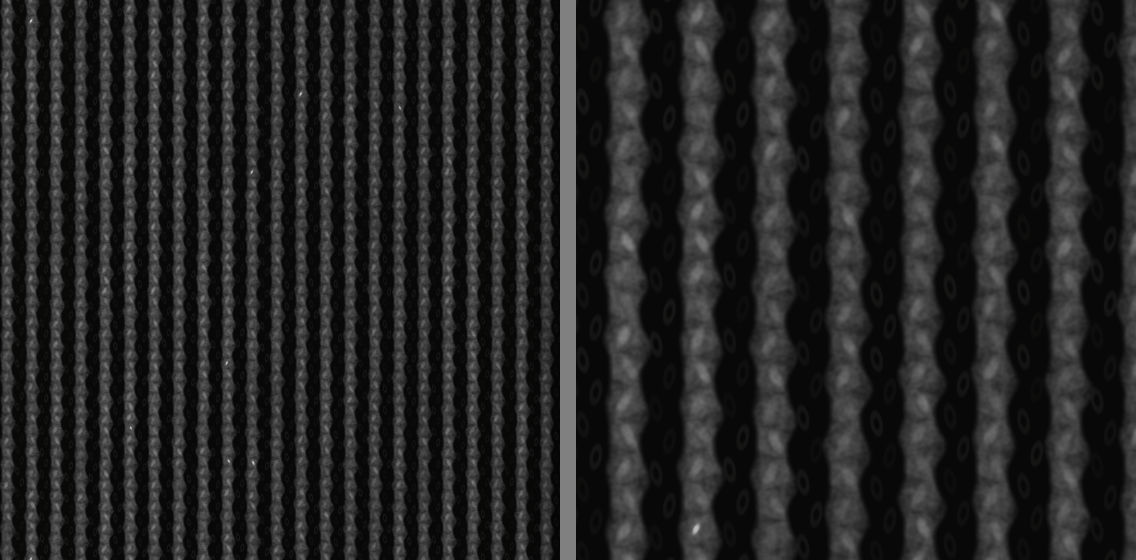
Left, the full canvas; right, a detail of the centre.
Reproduce this texture procedurally as a three.js fragment shader.

```glsl
#define COLUMNS 22.86
#define ROWS 26.0
#define COLUMN_SHIFT 0.2
#define STEM_HALF_WIDTH 0.2
#define BUMP_SIZE 0.11
#define EDGE_SOFTNESS 0.055
#define SWAY 0.022
#define GRAIN 0.07
#define GAP_COLOR vec3(0.032, 0.032, 0.031)
#define RIM_COLOR vec3(0.17)
#define YARN_COLOR vec3(0.265)
#define FLECK_COLOR vec3(0.47)

varying vec2 vUv;

float hash(vec2 p) {
  vec3 q = fract(vec3(p.xyx) * 0.1031);
  q += dot(q, q.yzx + 33.33);
  return fract((q.x + q.y) * q.z);
}

vec2 gradient(vec2 cell) {
  float angle = 6.2832 * hash(cell + 7.0);
  return vec2(cos(angle), sin(angle));
}

float gradientNoise(vec2 p) {
  vec2 i = floor(p), f = fract(p);
  vec2 s = f * f * f * (f * (f * 6.0 - 15.0) + 10.0);
  vec2 e = vec2(1.0, 0.0);
  float low = mix(dot(gradient(i), f), dot(gradient(i + e), f - e), s.x);
  float high = mix(dot(gradient(i + e.yx), f - e.yx), dot(gradient(i + 1.0), f - 1.0), s.x);
  return mix(low, high, s.y);
}

// Elliptical distance, about 1 on the outline, tilted by the slope
float oval(vec2 p, vec2 radius, float slope) {
  p.x -= p.y * slope;
  return length(p / radius);
}

// Faint stitched ovals in the dark channel between two ribs
vec3 channel(float u, float v) {
  float id = floor(u + 0.5);
  float x = fract(u + 0.5) - 0.5;
  float t = v * 2.0 + hash(vec2(id, 41.0));
  float row = floor(t);
  float side = mod(row, 2.0) * 2.0 - 1.0;
  float d = oval(vec2(x - 0.09 * side, (fract(t) - 0.5) * 0.44), vec2(0.075, 0.16), 0.15 * side);
  float ring = 1.0 - smoothstep(0.1, 0.5, abs(d - 0.8));
  return GAP_COLOR + 0.035 * ring * (0.5 + hash(vec2(id, row)));
}

void main() {
  float u = vUv.x * COLUMNS + COLUMN_SHIFT;
  float column = floor(u);
  float phase = 0.5 * floor(2.0 * hash(vec2(column, 3.0))) + 0.2 * hash(vec2(column, 9.0));
  float v = vUv.y * ROWS;
  float stitch = v + phase + 0.1 * gradientNoise(vec2(column * 3.7, v * 0.4));

  // Rib outline with a pair of bumps in each row
  float x = fract(u) - 0.5;
  x -= SWAY * sin(6.2832 * stitch + 1.0) + 0.04 * gradientNoise(vec2(column * 5.3, v * 0.7));
  float lag = 0.09 * sign(x);
  float bump = pow(0.5 + 0.5 * cos(6.2832 * (stitch + lag)), 1.6);
  float bumpScale = 0.8 + 0.4 * hash(vec2(column, floor(stitch + lag + 0.5)));
  float halfWidth = STEM_HALF_WIDTH + BUMP_SIZE * bump * bumpScale;
  float rib = 1.0 - smoothstep(-EDGE_SOFTNESS, EDGE_SOFTNESS, abs(x) - halfWidth);

  // Yarn shading, with darker rims and seams between loops
  float loops = stitch * 2.0 + 0.25;
  float loopId = floor(loops);
  float f = fract(loops) - 0.5;
  float side = mod(loopId, 2.0) * 2.0 - 1.0;
  vec3 yarn = mix(YARN_COLOR, RIM_COLOR, smoothstep(0.1, 0.28, abs(x)));
  float seam = smoothstep(0.32, 0.5, abs(f + side * x * 0.8));
  yarn *= 1.0 - 0.2 * seam;

  // Slanted bright flecks, alternating from side to side
  float shine = hash(vec2(column, loopId + 50.0));
  float d = oval(vec2(x - 0.055 * side, f * 0.44), vec2(0.1, 0.17), -0.4 * side);
  float fleck = 1.0 - smoothstep(0.25, 1.15, d);
  yarn = mix(yarn, FLECK_COLOR, fleck * (0.25 + 0.6 * shine));

  // Fibre grain and uneven wear
  float grain = gradientNoise(vec2(u * 8.0, v * 6.0)) + 0.6 * gradientNoise(vec2(u * 15.0, v * 13.0));
  yarn += GRAIN * grain;
  yarn *= 0.94 + 0.12 * hash(vec2(column, 77.0)) + 0.14 * gradientNoise(vUv * 9.0);

  // Rare glints
  float glint = step(0.988, hash(vec2(column + 19.0, loopId)));
  yarn += 0.35 * glint * (1.0 - smoothstep(0.15, 0.6, d));

  // Light falls off to the right
  vec3 color = mix(channel(u, v), yarn, rib);
  color *= mix(1.06, 0.93, vUv.x) * (1.0 - 0.2 * smoothstep(0.94, 1.0, vUv.x));
  gl_FragColor = vec4(clamp(color, 0.0, 1.0), 1.0);
}
```
